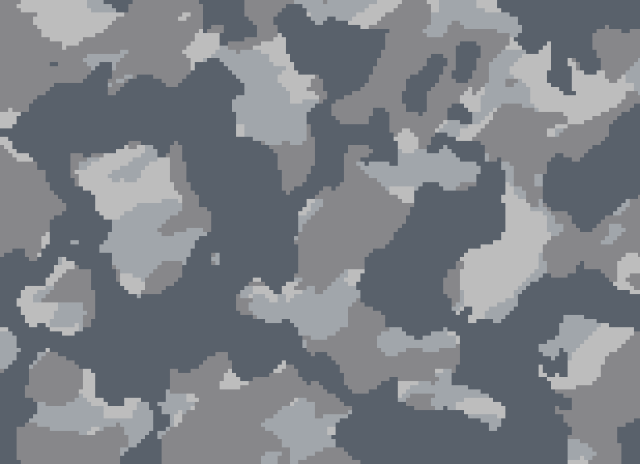
This pattern is drawn by a WebGL 1 fragment shader. Its source:

```glsl
precision highp float;
// Blocky urban camouflage: lobed slate blobs lie over a grey ground that
// carries slanted patches, each split into blue grey and pale grey.
// Layers are thresholded gradient noise, sampled once per square block.

uniform vec2 u_resolution;

const float ROWS = 112.0; // blocks over the canvas height

vec2 gradientAt(vec2 corner) {
  float h = fract(sin(dot(corner, vec2(127.1, 311.7))) * 43758.55);
  return vec2(cos(6.2832 * h), sin(6.2832 * h));
}

float gradientNoise(vec2 p) {
  vec2 i = floor(p);
  vec2 f = p - i;
  vec2 u = f * f * f * (f * (f * 6.0 - 15.0) + 10.0);
  float a = dot(gradientAt(i), f);
  float b = dot(gradientAt(i + vec2(1.0, 0.0)), f - vec2(1.0, 0.0));
  float c = dot(gradientAt(i + vec2(0.0, 1.0)), f - vec2(0.0, 1.0));
  float d = dot(gradientAt(i + 1.0), f - 1.0);
  return mix(mix(a, b, u.x), mix(c, d, u.x), u.y);
}

// Broad shapes with two weaker octaves for the lobed, ragged outline
float blotches(vec2 p) {
  float sum = 0.0;
  float amplitude = 1.0;
  for (int octave = 0; octave < 3; octave++) {
    sum += amplitude * gradientNoise(p);
    p = mat2(1.68, 1.26, -1.26, 1.68) * p + 17.3;
    amplitude *= 0.44;
  }
  return sum;
}

vec3 camouflage(vec2 block) {
  vec2 p = (block + 0.5) / ROWS;
  vec2 warp = vec2(gradientNoise(p * 6.0 + 31.0), gradientNoise(p * 6.0 + 57.0));
  vec2 q = p + 0.05 * warp;
  vec2 slanted = vec2(0.85 * q.x - 0.45 * q.y, 1.1 * q.y);

  vec3 slate = vec3(0.35, 0.38, 0.42);
  vec3 ground = vec3(0.53, 0.53, 0.54);
  vec3 blueGrey = vec3(0.63, 0.65, 0.67);
  vec3 pale = vec3(0.74);

  vec3 patchColour = mix(blueGrey, pale, step(0.035, blotches(slanted * 6.0 + 83.4)));
  vec3 colour = mix(ground, patchColour, step(0.04, blotches(slanted * 5.2 + 41.7)));
  return mix(colour, slate, step(0.017, blotches(q * vec2(4.8, 4.4) + 9.2)));
}

void main() {
  // Blend the four nearest blocks over one screen pixel at their borders
  vec2 grid = gl_FragCoord.xy / u_resolution.y * ROWS - 0.5;
  vec2 block = floor(grid);
  float halfPixel = min(0.5, 0.5 * ROWS / u_resolution.y);
  vec2 w = smoothstep(0.5 - halfPixel, 0.5 + halfPixel, grid - block);
  vec3 lower = mix(camouflage(block), camouflage(block + vec2(1.0, 0.0)), w.x);
  vec3 upper = mix(camouflage(block + vec2(0.0, 1.0)), camouflage(block + 1.0), w.x);
  gl_FragColor = vec4(mix(lower, upper, w.y), 1.0);
}
```
